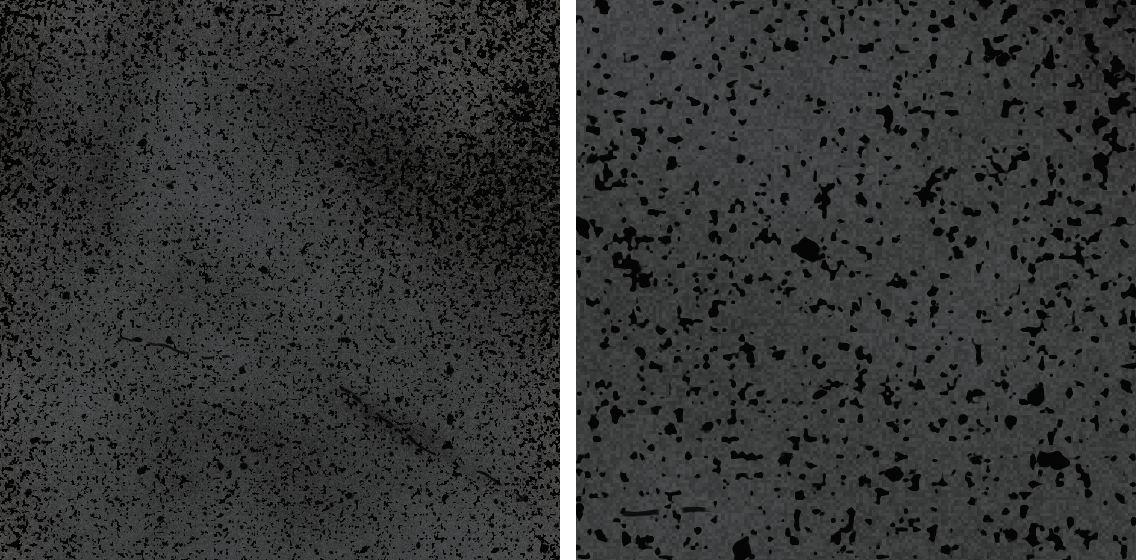
Left: the whole. Right: its middle third, enlarged.
Write a WebGL 2 fragment shader that draws this texture.

```glsl
#version 300 es
precision highp float;
// Draws a worn dark concrete surface with black pores, pits, hairline cracks and rough borders.
uniform vec2 u_resolution;
out vec4 fragColor;

float hash(vec2 p) {
  vec3 q = fract(vec3(p.xyx) * 0.1031);
  q += dot(q, q.yzx + 33.33);
  return fract((q.x + q.y) * q.z);
}

float valueNoise(vec2 p) {
  vec2 cell = floor(p), f = fract(p);
  f = f * f * (3.0 - 2.0 * f);
  float low = mix(hash(cell), hash(cell + vec2(1, 0)), f.x);
  float high = mix(hash(cell + vec2(0, 1)), hash(cell + vec2(1, 1)), f.x);
  return mix(low, high, f.y);
}

float fbm(vec2 p) {
  float sum = 0.0, gain = 0.5;
  for (int i = 0; i < 5; i++) {
    sum += gain * valueNoise(p);
    p = mat2(1.6, 1.2, -1.2, 1.6) * p + 7.3;
    gain *= 0.5;
  }
  return sum;
}

vec2 rotate(vec2 p, float angle) {
  float c = cos(angle), s = sin(angle);
  return vec2(c * p.x + s * p.y, c * p.y - s * p.x);
}

// Soft elliptical stain, 1 at its centre
float stain(vec2 p, vec2 centre, vec2 radius, float angle) {
  vec2 d = rotate(p - centre, angle) / radius;
  return exp(-dot(d, d));
}

// One irregular pit per occupied grid cell
float pits(vec2 p, float cells, float chance, float size, float pixel) {
  vec2 q = p * cells, id = floor(q);
  vec2 centre = 0.3 + 0.4 * vec2(hash(id + 11.0), hash(id + 29.0));
  vec2 d = rotate(fract(q) - centre, 6.283 * hash(id + 47.0));
  d.y *= 1.0 + 0.9 * hash(id + 61.0);
  float radius = size * (0.6 + 0.6 * hash(id + 83.0));
  float outline = length(d) + 0.7 * radius * (valueNoise(d / radius * 1.6 + id * 5.0) - 0.5);
  float edge = pixel * cells;
  return step(hash(id + 97.0), chance) * (1.0 - smoothstep(radius - edge, radius + edge, outline));
}

// Broken hairline between two points
float crack(vec2 p, vec2 a, vec2 b, float width, float pixel) {
  p += 0.03 * (vec2(fbm(p * 14.0), fbm(p * 14.0 + 40.0)) - 0.5);
  vec2 along = b - a;
  float t = clamp(dot(p - a, along) / dot(along, along), 0.0, 1.0);
  float line = 1.0 - smoothstep(width, width + 1.5 * pixel, length(p - a - along * t));
  return line * smoothstep(0.3, 0.5, valueNoise(p * 75.0));
}

void main() {
  vec2 uv = gl_FragCoord.xy / u_resolution;
  float pixel = 1.0 / min(u_resolution.x, u_resolution.y);
  vec2 warped = uv + 0.12 * (vec2(fbm(uv * 5.0), fbm(uv * 5.0 + 20.0)) - 0.5);

  // Broad shadows
  float shade = 0.85 * stain(warped, vec2(0.64, 0.73), vec2(0.24, 0.11), -0.6);
  shade += 0.6 * stain(warped, vec2(0.50, 0.18), vec2(0.24, 0.13), -0.2);
  shade += 0.45 * stain(warped, vec2(0.19, 0.77), vec2(0.06, 0.26), -0.25);
  shade += 0.35 * stain(warped, vec2(0.44, 0.46), vec2(0.15, 0.07), -0.4);
  shade += 0.5 * stain(warped, vec2(0.72, 0.24), vec2(0.16, 0.025), -0.6);
  shade += 0.75 * stain(warped, vec2(1.0, 0.63), vec2(0.22, 0.22), 0.0);
  shade += 0.6 * stain(warped, vec2(0.0, 0.76), vec2(0.12, 0.18), 0.0);
  shade += 0.7 * (fbm(uv * 7.0 + 3.0) - 0.48);

  // Roughness grows towards the top and the sides
  vec2 margin = min(warped, 1.0 - warped);
  float rough = 0.8 * exp(-max(margin.x, 0.0) * 15.0) + 0.4 * smoothstep(0.82, 1.0, warped.y);
  rough += 0.5 * smoothstep(0.45, 0.95, warped.x) * smoothstep(0.42, 0.65, warped.y);
  rough = clamp(rough + 0.45 * shade, 0.0, 1.0);

  // Stone tone with fine grain
  float grain = hash(floor(uv * 512.0)) - 0.5;
  float mottle = valueNoise(uv * 230.0 + 9.0) - 0.5;
  float tone = 0.262 - 0.115 * clamp(shade, -0.2, 1.0);
  tone += grain * mix(0.07, 0.12, rough) + mottle * mix(0.03, 0.10, rough);
  vec3 color = tone * mix(vec3(0.985, 1.0, 1.01), vec3(1.01, 1.0, 0.97), rough);

  // Pale and rusty flecks in the rough zones
  float fleck = pits(uv + 0.37, 70.0, 0.10 * rough, 0.22, pixel);
  vec3 fleckColor = mix(vec3(0.34, 0.34, 0.33), vec3(0.25, 0.17, 0.11), step(0.75, hash(floor((uv + 0.37) * 70.0))));
  color = mix(color, fleckColor, 0.7 * fleck);

  // Dense pores, then scattered pits in three sizes
  float poreField = 0.65 * valueNoise(uv * 185.0) + 0.35 * valueNoise(uv * 370.0 + 50.0);
  float cut = mix(0.265, 0.46, rough);
  float dark = 1.0 - smoothstep(cut - 0.035, cut + 0.035, poreField);
  float cells = 22.0, chance = 0.13;
  for (int i = 0; i < 3; i++) {
    dark = max(dark, pits(uv + 0.13 * float(i), cells, chance, 0.17, pixel));
    cells *= 2.05;
    chance = 0.28;
  }

  // Hairline cracks
  dark = max(dark, 0.85 * crack(uv, vec2(0.22, 0.397), vec2(0.41, 0.355), 0.0010, pixel));
  dark = max(dark, 0.9 * crack(uv, vec2(0.61, 0.31), vec2(0.76, 0.195), 0.0016, pixel));
  dark = max(dark, 0.9 * crack(uv, vec2(0.76, 0.195), vec2(0.95, 0.10), 0.0012, pixel));

  fragColor = vec4(mix(color, vec3(0.018), dark), 1.0);
}
```
